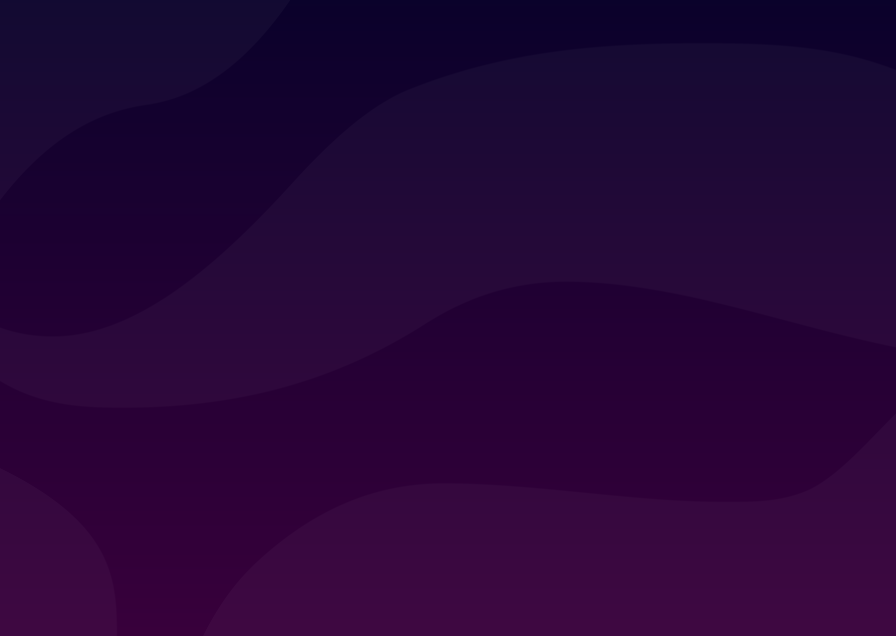
Give the GLSL for this background, as a WebGL 1 fragment shader.

```glsl
precision highp float;

uniform vec2 u_resolution;

// Cubic from point a to point b with end slopes.
float curve(float x, vec2 a, vec2 b, float slopeA, float slopeB) {
  float h = b.x - a.x;
  float t = (x - a.x) / h;
  float s = t * t * (3.0 - 2.0 * t);
  return mix(a.y, b.y, s)
    + h * t * (1.0 - t) * (slopeA * (1.0 - t) - slopeB * t);
}

float cornerEdge(float x) {
  vec2 bend = vec2(0.163, 0.835);
  return x < bend.x
    ? curve(x, vec2(0.0, 0.685), bend, 1.83, 0.2)
    : curve(x, bend, vec2(0.324, 1.0), 0.2, 2.04);
}

float bandTop(float x) {
  vec2 dip = vec2(0.059, 0.471);
  vec2 rise = vec2(0.3255, 0.711);
  vec2 shoulder = vec2(0.456, 0.859);
  vec2 crest = vec2(0.781, 0.932);
  if (x < dip.x) return curve(x, vec2(0.0, 0.485), dip, -0.5, 0.0);
  if (x < rise.x) return curve(x, dip, rise, 0.0, 1.55);
  if (x < shoulder.x) return curve(x, rise, shoulder, 1.55, 0.57);
  if (x < crest.x) return curve(x, shoulder, crest, 0.57, 0.0);
  return curve(x, crest, vec2(1.0, 0.89), 0.0, -0.55);
}

float bandBottom(float x) {
  vec2 dip = vec2(0.137, 0.359);
  vec2 rise = vec2(0.475, 0.491);
  vec2 crest = vec2(0.6315, 0.557);
  if (x < dip.x) return curve(x, vec2(0.0, 0.401), dip, -0.85, 0.0);
  if (x < rise.x) return curve(x, dip, rise, 0.0, 0.9);
  if (x < crest.x) return curve(x, rise, crest, 0.9, 0.0);
  return curve(x, crest, vec2(1.0, 0.454), 0.0, -0.28);
}

float hillTop(float x) {
  vec2 flank = vec2(0.293, 0.1245);
  vec2 crest = vec2(0.495, 0.24);
  vec2 dip = vec2(0.807, 0.211);
  vec2 rise = vec2(0.898, 0.227);
  if (x < flank.x) return curve(x, vec2(0.2266, 0.0), flank, 2.8, 1.25);
  if (x < crest.x) return curve(x, flank, crest, 1.25, 0.0);
  if (x < dip.x) return curve(x, crest, dip, 0.0, 0.0);
  if (x < rise.x) return curve(x, dip, rise, 0.0, 0.56);
  return curve(x, rise, vec2(1.0, 0.35), 0.56, 1.4);
}

// Right side of the lower left mound, as x over y.
float moundSide(float y) {
  return curve(y, vec2(0.0, 0.1305), vec2(0.264, 0.0), 0.0, -1.45);
}

// Soft coverage, one where d is positive.
float cover(float d, float size) {
  return smoothstep(-1.0, 1.0, d * size);
}

void main() {
  vec2 p = gl_FragCoord.xy / u_resolution;
  float height = u_resolution.y;

  // Navy to plum backdrop
  vec3 navy = vec3(0.04, 0.006, 0.168);
  vec3 violet = vec3(0.134, 0.0, 0.202);
  vec3 plum = vec3(0.22, 0.0, 0.232);
  vec3 color = p.y < 0.5
    ? mix(plum, violet, p.y * 2.0)
    : mix(violet, navy, p.y * 2.0 - 1.0);

  // Pale translucent waves
  float corner = cover(p.y - cornerEdge(p.x), height)
    * cover(0.33 - p.x, u_resolution.x);
  float band = cover(bandTop(p.x) - p.y, height)
    * cover(p.y - bandBottom(p.x), height);
  float hill = cover(hillTop(p.x) - p.y, height);
  float mound = cover(moundSide(p.y) - p.x, u_resolution.x);
  float wave = max(max(corner, band), max(hill, mound));

  gl_FragColor = vec4(mix(color, vec3(1.0), 0.033 * wave), 1.0);
}
```
